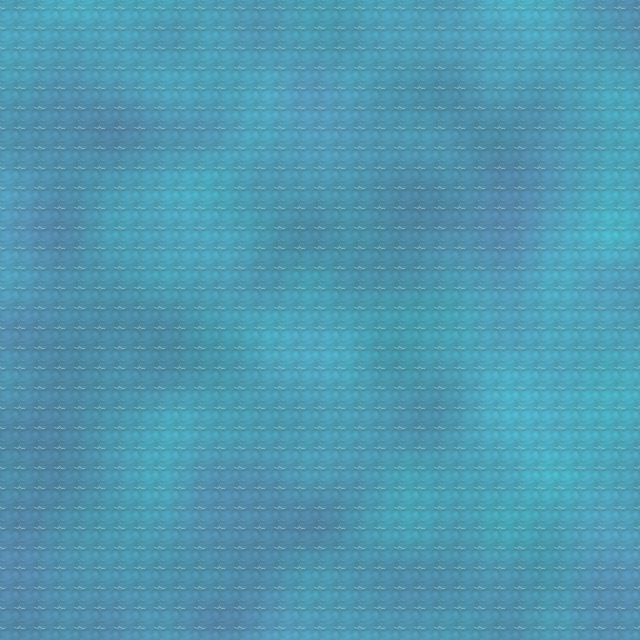
This texture is drawn by a Shadertoy shader. Its source:

```glsl
// Rippled teal water: a 32 by 32 grid of pale wave crests and fine ripples under soft cloudy tints.

const float TAU = 6.2831853;

float hash(vec2 p) {
    return fract(sin(dot(p, vec2(127.1, 311.7))) * 43758.5453);
}

// Value noise that wraps after the given number of cells
float valueNoise(vec2 p, vec2 period) {
    vec2 i = floor(p), f = fract(p);
    f = f * f * (3.0 - 2.0 * f);
    vec2 a = mod(i, period), b = mod(i + 1.0, period);
    return mix(mix(hash(a), hash(vec2(b.x, a.y)), f.x),
               mix(hash(vec2(a.x, b.y)), hash(b), f.x), f.y);
}

// Broad cloud with finer detail, centred on zero
float cloud(vec2 p) {
    return 0.65 * valueNoise(p, vec2(99.0)) + 0.35 * valueNoise(2.0 * p + 17.3, vec2(199.0)) - 0.5;
}

float segmentDistance(vec2 p, vec2 a, vec2 b) {
    vec2 pa = p - a, ba = b - a;
    return length(pa - ba * clamp(dot(pa, ba) / dot(ba, ba), 0.0, 1.0));
}

// Thin line that fades instead of thickening when finer than a pixel
float stroke(float d, float halfWidth, float pixel) {
    float drawn = max(halfWidth, 0.5 * pixel);
    return smoothstep(0.5 * pixel, -0.5 * pixel, d - drawn) * halfWidth / drawn;
}

// Zigzag crest: low left shoulder, peak, dip and short right tail
float crestDistance(vec2 p) {
    float d = segmentDistance(p, vec2(-0.26, -0.05), vec2(-0.10, -0.02));
    d = min(d, segmentDistance(p, vec2(-0.10, -0.02), vec2(0.00, 0.07)));
    d = min(d, segmentDistance(p, vec2(0.00, 0.07), vec2(0.07, -0.03)));
    return min(d, segmentDistance(p, vec2(0.07, -0.03), vec2(0.25, 0.01)));
}

void mainImage(out vec4 fragColor, in vec2 fragCoord) {
    vec2 uv = fragCoord / iResolution.xy;
    vec2 tile = uv * 32.0;
    float pixel = 32.0 / iResolution.y;

    // Large drifting patches of hue and brightness
    float tint = cloud(uv * 6.5 + 3.7);
    float light = cloud(uv * 6.0 + 41.2);
    vec3 color = vec3(0.312, 0.606, 0.706) + tint * vec3(-0.06, 0.17, 0.09);
    color *= 1.0 + light * vec3(0.15, 0.21, 0.21);

    // Irregular bent ripples and a faint dark band, the same in every tile
    float bend = 0.07 * sin(TAU * tile.x) + 0.03 * sin(TAU * 2.0 * tile.x + 1.0);
    vec2 cells = vec2(5.0, 9.0);
    float ripple = valueNoise((tile + vec2(0.0, bend)) * cells, cells) - 0.5;
    float band = sin(TAU * (tile.y + bend) + 0.8);
    color *= 1.0 + 0.14 * ripple + 0.022 * band;

    // A faint upper crest and a bright lower crest, each with a soft shadow
    for (int i = 0; i < 2; i++) {
        float k = float(i);
        vec2 center = mix(vec2(0.06, 0.98), vec2(0.97, 0.61), k);
        vec2 p = fract(tile - center + 0.5) - 0.5;
        p *= mix(vec2(1.3), vec2(-1.0, 1.0), k);
        float shadow = smoothstep(0.12, 0.0, crestDistance(p + vec2(0.0, 0.10)));
        color *= 1.0 - 0.05 * shadow;
        float line = stroke(crestDistance(p), 0.024, pixel);
        color = mix(color, vec3(0.62, 0.78, 0.77), line * mix(0.25, 0.72, k));
    }

    fragColor = vec4(color, 1.0);
}
```
